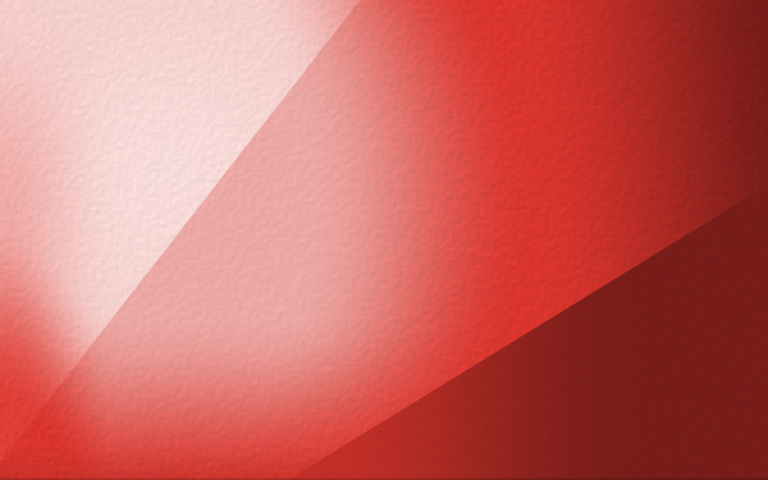
This background is drawn by a WebGL 2 fragment shader. Its source:

```glsl
#version 300 es
precision highp float;
// Embossed red backdrop with a pale glow, cut by two diagonals into light, middle and dark panels.

uniform vec2 u_resolution;
out vec4 fragColor;

float hash(vec2 cell) {
  vec3 h = fract(cell.xyx * vec3(0.1031, 0.103, 0.0973));
  h += dot(h, h.yzx + 33.33);
  return fract((h.x + h.y) * h.z);
}

float noise(vec2 p) {
  vec2 cell = floor(p), f = fract(p);
  f = f * f * (3.0 - 2.0 * f);
  return mix(mix(hash(cell), hash(cell + vec2(1, 0)), f.x),
             mix(hash(cell + vec2(0, 1)), hash(cell + vec2(1, 1)), f.x), f.y);
}

float grainHeight(vec2 p) {
  return 0.65 * noise(p * 105.0) + 0.35 * noise(p * 190.0 + 17.0);
}

// Relief lit from the upper left.
float emboss(vec2 p) {
  vec2 toLight = vec2(-0.0018, 0.0022);
  return grainHeight(p - toLight) - grainHeight(p + toLight);
}

// Soft coverage of the side of a line that its normal points to.
float panel(vec2 p, vec2 origin, vec2 normal) {
  float edge = 0.8 / u_resolution.y;
  return smoothstep(-edge, edge, dot(p - origin, normalize(normal)));
}

// Pale light that fades to the right, the bottom and the lower left corner.
float paleGlow(vec2 p) {
  float bend = p.y - 0.58;
  float right = 1.0 - smoothstep(0.62, 1.12, p.x + 0.6 * bend * bend);
  float nearLeft = 1.0 - smoothstep(0.0, 0.25, p.x);
  float bottom = smoothstep(-0.05, 0.36, p.y - 0.2 * nearLeft);
  float left = 1.0 - 0.27 * nearLeft * (1.0 - smoothstep(0.55, 1.0, p.y));
  return right * bottom * left;
}

void main() {
  vec2 p = gl_FragCoord.xy / u_resolution * vec2(1.6, 1.0);
  float glow = paleGlow(p);

  // Middle panel: rose to red to maroon.
  float shade = smoothstep(1.08, 1.75, p.x + 0.1 * (p.y - 0.58));
  vec3 color = mix(vec3(0.85, 0.205, 0.175), vec3(0.43, 0.1, 0.09), shade);
  color = mix(color, vec3(0.92, 0.66, 0.645), glow);
  color *= 1.0 - 0.06 * (1.0 - smoothstep(0.0, 0.08, p.y));

  // Light panel at the upper left, with a brighter heart.
  vec2 fromHeart = p - vec2(0.36, 0.64);
  vec3 light = mix(vec3(0.87, 0.24, 0.21), vec3(0.955, 0.8, 0.79), glow);
  light += vec3(0.015, 0.06, 0.06) * exp(-12.0 * dot(fromHeart, fromHeart));
  color = mix(color, light, panel(p, vec2(0.0, 0.037), vec2(-0.963, 0.75)));

  // Dark panel at the lower right.
  vec3 dark = mix(vec3(0.76, 0.185, 0.155), vec3(0.47, 0.112, 0.097), smoothstep(0.65, 1.35, p.x));
  float darkPanel = panel(p, vec2(0.6, 0.0), vec2(0.615, -1.0));
  color = mix(color, dark, darkPanel);

  // Leathery grain, calmer in the glow and in the dark panel.
  float strength = mix(0.11, 0.065, glow) * mix(1.0, 0.4, darkPanel);
  color *= 1.0 + strength * emboss(p);

  // Thin shadow along the bottom edge.
  color *= 1.0 - 0.18 * (1.0 - smoothstep(0.0, 0.007, p.y));
  fragColor = vec4(color, 1.0);
}
```
